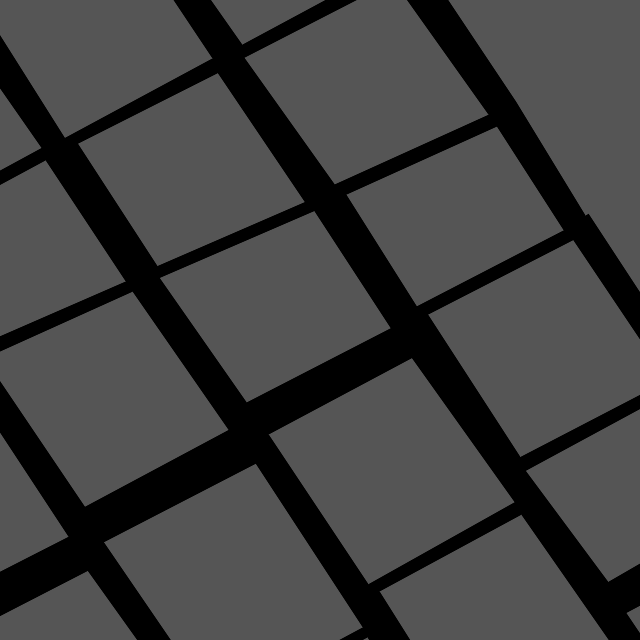
Write a Shadertoy shader that draws this pattern.

```glsl
// Slanted grid of uneven grey slabs parted by black gaps.
#define ORIGIN vec2(0.078, 0.785)    // lattice node (0, 0) on the canvas
#define ACROSS vec2(0.267, 0.146)    // step to the next column
#define DOWN vec2(0.159, -0.234)     // step to the next row
#define COLUMN_GAP 0.080             // half gap between columns, in cells
#define ROW_GAP 0.035                // half gap between rows, in cells
#define WIDE_GAP 0.075               // extra half gap on the wide rows
#define STAGGER 0.10                 // row slip from column to column
#define SWAY 0.08                    // uneven row spacing and tilt
#define JITTER vec2(0.045, 0.022)    // random corner offset, in cells
#define LAST_OPEN_COLUMN 1.5         // slabs past this column join up
#define SLAB_COLOR vec3(0.333)
#define GAP_COLOR vec3(0.0)

vec2 hash22(vec2 p) {
    vec3 q = fract(p.xyx * vec3(0.1031, 0.1030, 0.0973));
    q += dot(q, q.yzx + 33.33);
    return fract((q.xx + q.yz) * q.zy);
}

vec2 latticeToCanvas(vec2 q) {
    return ORIGIN + q.x * ACROSS + q.y * DOWN;
}

vec2 canvasToLattice(vec2 p) {
    return inverse(mat2(ACROSS, DOWN)) * (p - ORIGIN);
}

// Half gap beside a row line: wide on lower even rows, closed at far right
float rowGap(float column, float row) {
    float wideRow = step(1.5, row) * (1.0 - mod(row, 2.0));
    float widening = smoothstep(0.0, 2.0, row - 2.0 * column);
    float gap = ROW_GAP + WIDE_GAP * wideRow * widening;
    return column > LAST_OPEN_COLUMN ? -0.05 : gap;
}

// Canvas position of a slab corner; side is 0 or 1 on each axis
vec2 slabCorner(vec2 cell, vec2 side) {
    float row = cell.y + side.y;
    float fromTilt = row - 1.0;
    float shift = SWAY * cos(1.8 * row)
                - STAGGER * max(row - 1.0, 0.0) * cell.x
                + SWAY * exp2(-2.0 * fromTilt * fromTilt) * (cell.x + side.x - 0.5);
    vec2 inset = (1.0 - 2.0 * side) * vec2(COLUMN_GAP, rowGap(cell.x, row));
    vec2 jitter = JITTER * (hash22(2.0 * cell + side + 40.0) - 0.5);
    return latticeToCanvas(cell + side + vec2(0.0, shift) + inset + jitter);
}

// Distance to a convex slab, negative inside
float slabDistance(vec2 p, vec2 cell) {
    float dist = -1e3;
    vec2 start = slabCorner(cell, vec2(0.0, 1.0));
    for (int k = 0; k < 4; k++) {
        vec2 side = vec2(k == 1 || k == 2, k >= 2);
        vec2 end = slabCorner(cell, side);
        vec2 edge = normalize(end - start);
        dist = max(dist, dot(p - start, vec2(-edge.y, edge.x)));
        start = end;
    }
    return dist;
}

void mainImage(out vec4 fragColor, in vec2 fragCoord) {
    vec2 p = fragCoord / iResolution.y;
    vec2 home = floor(canvasToLattice(p));

    // Nearest slab among the neighbouring cells
    float dist = 1e3;
    for (int y = -1; y <= 1; y++) {
        for (int x = -1; x <= 1; x++) {
            dist = min(dist, slabDistance(p, home + vec2(x, y)));
        }
    }

    float pixel = 1.0 / iResolution.y;
    float slab = 1.0 - smoothstep(-0.5 * pixel, 0.5 * pixel, dist);
    fragColor = vec4(mix(GAP_COLOR, SLAB_COLOR, slab), 1.0);
}
```
